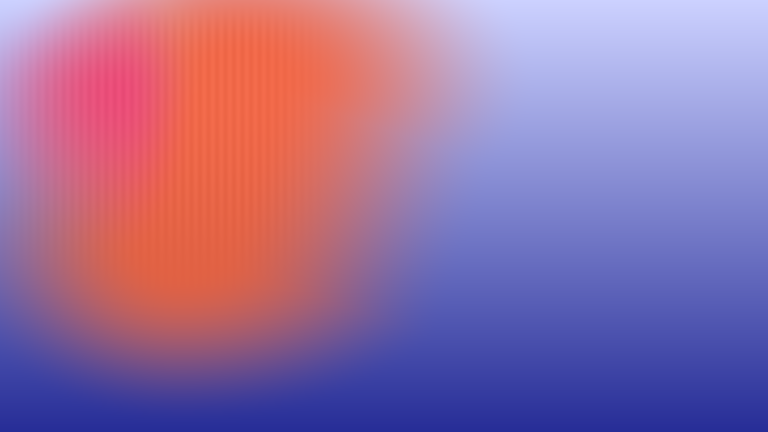
Reproduce this background procedurally as a Shadertoy shader.

```glsl
#define SKY_TOP vec3(0.80, 0.82, 1.00)
#define SKY_BOTTOM vec3(0.15, 0.175, 0.59)
#define ORANGE vec3(0.945, 0.41, 0.285)
#define PINK vec3(0.925, 0.29, 0.47)
#define RIDGE_TOP vec2(0.555, 0.815)
#define RIDGE_BOTTOM vec2(0.42, 0.42)
#define PINK_CENTER vec2(0.28, 0.79)
#define RIB_PERIOD 0.0197
#define RIB_STRENGTH 0.014

// Offset from the nearest point of a segment
vec2 segmentOffset(vec2 p, vec2 a, vec2 b) {
    vec2 axis = b - a;
    float along = clamp(dot(p - a, axis) / dot(axis, axis), 0.0, 1.0);
    return p - a - axis * along;
}

// Soft glow whose reach differs on the low (left, down) and high (right, up) sides
float glow(vec2 offset, vec2 lowReach, vec2 highReach, float core) {
    vec2 reach = mix(lowReach, highReach, step(0.0, offset));
    return 1.0 - smoothstep(core, 1.0, length(offset / reach));
}

void mainImage(out vec4 fragColor, in vec2 fragCoord) {
    vec2 p = fragCoord / iResolution.y;

    // Vertical sky gradient
    vec3 color = mix(SKY_BOTTOM, SKY_TOP, p.y);

    // Orange glow along a slanted ridge
    vec2 ridge = segmentOffset(p, RIDGE_TOP, RIDGE_BOTTOM);
    float orange = glow(ridge, vec2(0.55, 0.41), vec2(0.69, 0.45), 0.13);
    vec3 warm = ORANGE * mix(0.93, 1.0, smoothstep(0.3, 0.8, p.y));
    color = mix(color, warm, orange);

    // Pink glow, steep on its right side
    float pink = glow(p - PINK_CENTER, vec2(0.41, 0.39), vec2(0.185, 0.27), 0.0);
    color = mix(color, PINK, 0.95 * pink);

    // Faint vertical ribs inside the glows
    float ribArea = smoothstep(0.3, 0.6, p.y) * (1.0 - smoothstep(0.92, 1.0, p.y))
                  * (1.0 - smoothstep(0.55, 0.8, p.x));
    color += RIB_STRENGTH * ribArea * max(orange, pink) * cos(6.28318 * p.x / RIB_PERIOD);

    fragColor = vec4(color, 1.0);
}
```
